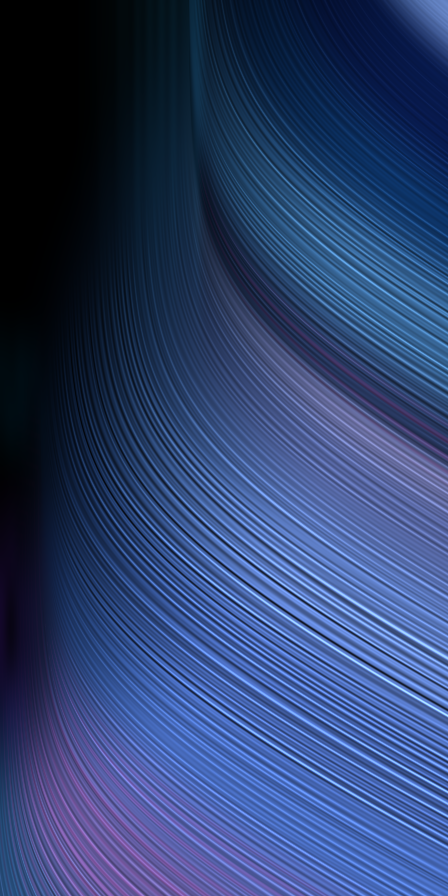
A Shadertoy shader for this background:

```glsl
// Silky blue and violet strands sweeping out of a dark fold on the left.

const float SLOPE = 0.417; // steady descent of every strand
const float BEND = 0.12;   // strength of the curl near the fold

float hash(vec2 p) {
    p = fract(p * vec2(0.1031, 0.1137));
    p += dot(p, p.yx + 33.33);
    return fract((p.x + p.y) * p.x * 7.31 + p.y * 91.7);
}

float noise(vec2 p) {
    vec2 i = floor(p), f = fract(p);
    f = f * f * (3.0 - 2.0 * f);
    return mix(mix(hash(i), hash(i + vec2(1, 0)), f.x),
               mix(hash(i + vec2(0, 1)), hash(i + vec2(1, 1)), f.x), f.y);
}

// Bump that rises over a..b and falls over c..d
float band(float a, float b, float c, float d, float t) {
    return smoothstep(a, b, t) * (1.0 - smoothstep(c, d, t));
}

// Vertical line that a strand approaches at its upper end
float asymptote(float s) {
    return 0.09 + 0.33 * (1.0 - smoothstep(1.05, 1.9, s))
         + 0.3 * (1.0 - smoothstep(0.1, 0.8, s)) - 0.2 * max(s - 2.3, 0.0);
}

// Depth of strand s at x; s is its depth at the right edge
float strandDepth(float s, float x) {
    float x0 = asymptote(s);
    return s + SLOPE * (x - 1.0) + BEND * log(max(x - x0, 0.0005) / (1.0 - x0));
}

// Bisection for the strand that passes through p
float findStrand(vec2 p) {
    float lo = -0.5, hi = 4.0;
    for (int i = 0; i < 20; i++) {
        float mid = 0.5 * (lo + hi);
        if (strandDepth(mid, p.x) < p.y) lo = mid; else hi = mid;
    }
    return 0.5 * (lo + hi);
}

// Fully lit colour across the strands
vec3 strandColor(float s) {
    vec3 c = vec3(0.42, 0.54, 0.80);
    c = mix(c, vec3(0.03, 0.10, 0.30), smoothstep(0.02, 0.19, s));
    c = mix(c, vec3(0.05, 0.20, 0.40), smoothstep(0.3, 0.5, s));
    c = mix(c, vec3(0.22, 0.40, 0.59), smoothstep(0.5, 0.72, s));
    c = mix(c, vec3(0.15, 0.21, 0.36), smoothstep(0.80, 0.99, s));
    c = mix(c, vec3(0.42, 0.44, 0.64), smoothstep(1.01, 1.08, s));
    c = mix(c, vec3(0.33, 0.39, 0.62), smoothstep(1.08, 1.2, s));
    c = mix(c, vec3(0.35, 0.47, 0.74), smoothstep(1.2, 1.42, s));
    c = mix(c, vec3(0.27, 0.39, 0.68), smoothstep(1.5, 1.75, s));
    c = mix(c, vec3(0.28, 0.42, 0.74), smoothstep(1.85, 1.98, s));
    c = mix(c, vec3(0.33, 0.39, 0.68), smoothstep(2.05, 2.2, s));
    c = mix(c, vec3(0.39, 0.35, 0.61), smoothstep(2.2, 2.4, s));
    return mix(c, vec3(0.17, 0.33, 0.52), smoothstep(2.45, 2.8, s));
}

// Uneven grooves around zero, faded once finer than a pixel
float groove(float s, float along, float freq, float footprint) {
    float fade = 1.0 - smoothstep(0.2, 0.55, freq * footprint);
    float wander = 1.3 * noise(vec2(s * freq * 0.4, along * 0.8 + freq));
    float depth = 0.25 + noise(vec2(s * freq * 0.6 + 70.0, along * 1.5 + freq));
    return sin(6.2832 * (s * freq + wander)) * depth * fade;
}

// Light grows along the strands, away from the fold
float lighting(vec2 p, float s) {
    float reach = p.x + 0.45 * p.y + 0.14 * (1.0 - smoothstep(0.85, 1.05, s))
                + 0.2 * smoothstep(1.4, 1.9, p.y);
    float fold = mix(smoothstep(0.0, 0.17, p.x), 1.0, smoothstep(1.4, 1.85, p.y));
    return smoothstep(0.3, 1.27, reach) * fold;
}

void mainImage(out vec4 fragColor, in vec2 fragCoord) {
    // x runs 0..1 rightwards, y runs 0..2 downwards
    vec2 p = fragCoord / iResolution.xy;
    p.y = 2.0 * (1.0 - p.y);

    float s = findStrand(p);
    float footprint = length(vec2(dFdx(s), dFdy(s)));
    float light = lighting(p, s);

    // Strand colour, turning teal in the shade
    vec3 col = strandColor(s) * pow(vec3(light), vec3(1.3, 1.0, 0.92));

    // Teal sheen and upright fibres on the wall beside the crease
    float wall = band(0.15, 0.43, 0.43, 0.47, p.x) * (1.0 - smoothstep(0.3, 0.9, p.y));
    float fibre = 0.7 + 0.6 * noise(vec2(p.x * 75.0, p.y * 2.0));
    col += wall * fibre * vec3(0.015, 0.08, 0.11);

    // Fine grooves and pale ridges
    float grain = 0.24 * groove(s, p.x, 41.0, footprint)
                + 0.30 * groove(s, p.x, 67.0, footprint)
                + 0.22 * groove(s, p.x, 98.0, footprint);
    grain *= smoothstep(0.001, 0.012, p.x - asymptote(s));
    float contrast = 0.5 + 0.75 * band(1.3, 1.6, 1.85, 2.0, s)
                   + 0.25 * band(0.5, 0.65, 0.95, 1.1, s);
    contrast *= mix(0.25, 1.0, smoothstep(0.15, 0.5, s));
    col *= max(1.0 + contrast * grain, 0.0);
    float ridge = smoothstep(0.15, 0.65, grain) * contrast * light;
    col += ridge * vec3(0.12, 0.14, 0.13);

    // Rosy threads beside the crest and in the lower corner
    float rosy = band(0.9, 0.98, 1.02, 1.12, s) + band(2.05, 2.25, 2.7, 2.95, s);
    float thread = smoothstep(0.1, 0.8, groove(s, p.x, 29.0, footprint));
    col += rosy * thread * light * vec3(0.11, 0.0, 0.04);

    // Faint violet and teal glows inside the fold
    float edge = exp(-pow(p.x / 0.09, 2.0));
    float wisps = 0.5 + noise(vec2(p.x * 40.0, p.y * 5.0));
    col += edge * wisps * vec3(0.05, 0.02, 0.11) * band(1.0, 1.35, 1.5, 1.85, p.y);
    col += edge * wisps * vec3(0.0, 0.04, 0.06) * band(0.65, 0.85, 0.9, 1.1, p.y);

    fragColor = vec4(clamp(col, 0.0, 1.0), 1.0);
}
```
